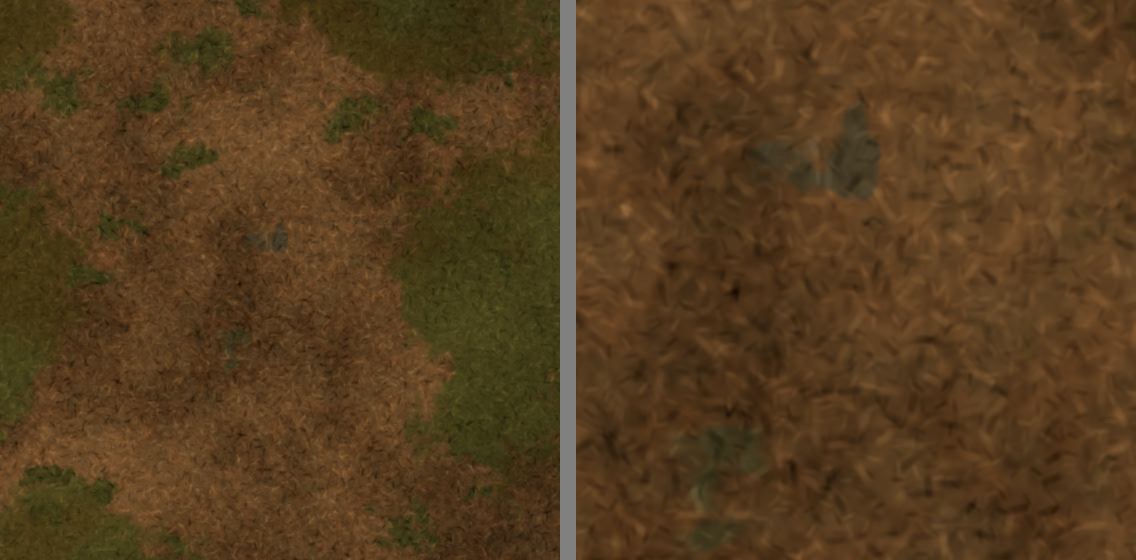
Left: the whole. Right: its middle third, enlarged.
This texture is drawn by a WebGL 1 fragment shader. Its source:

```glsl
precision highp float;
// Dry brown ground with soft moss patches, dark stains and small weed tufts.
// Layered value noise sets the broad tones; short randomly turned strands
// and fine grain give the litter its texture.
uniform vec2 u_resolution;

float hash(vec2 p) {
  vec3 q = fract(p.xyx * 0.1031);
  q += dot(q, q.yzx + 33.33);
  return fract((q.x + q.y) * q.z);
}

float noise(vec2 p) {
  vec2 cell = floor(p);
  vec2 f = fract(p);
  f = f * f * (3.0 - 2.0 * f);
  float low = mix(hash(cell), hash(cell + vec2(1.0, 0.0)), f.x);
  float high = mix(hash(cell + vec2(0.0, 1.0)), hash(cell + 1.0), f.x);
  return mix(low, high, f.y);
}

float fbm(vec2 p) {
  float sum = 0.0;
  float weight = 0.5;
  for (int i = 0; i < 5; i++) {
    sum += weight * noise(p);
    p = mat2(1.6, 1.2, -1.2, 1.6) * p + 7.3;
    weight *= 0.5;
  }
  return sum / 0.97;
}

// Signed brightness of short soft strands, one per cell
float strands(vec2 p) {
  vec2 cell = floor(p);
  float sum = 0.0;
  for (int y = -1; y <= 1; y++) {
    for (int x = -1; x <= 1; x++) {
      vec2 id = cell + vec2(float(x), float(y));
      vec2 d = p - id - vec2(hash(id + 3.1), hash(id + 47.7));
      float angle = 6.2832 * hash(id + 91.3);
      vec2 dir = vec2(cos(angle), sin(angle));
      float along = abs(dot(d, dir));
      float across = abs(dot(d, vec2(-dir.y, dir.x)));
      float cover = (1.0 - smoothstep(0.2, 0.75, along))
                  * (1.0 - smoothstep(0.04, 0.28, across));
      sum += cover * (2.0 * hash(id + 151.9) - 1.0);
    }
  }
  return sum;
}

// Ragged weed tufts: x is cover, y is how grey the plant is
vec2 tufts(vec2 p) {
  vec2 q = p * 7.0;
  float ragged = 0.9 * (fbm(p * 32.0) - 0.5);
  vec2 result = vec2(0.0);
  for (int y = -1; y <= 1; y++) {
    for (int x = -1; x <= 1; x++) {
      vec2 id = floor(q) + vec2(float(x), float(y));
      vec2 centre = id + vec2(hash(id + 12.4), hash(id + 71.8));
      float size = mix(0.12, 0.34, hash(id + 33.6));
      float dist = length((q - centre) * vec2(0.8, 1.25)) + ragged;
      float cover = 1.0 - smoothstep(size * 0.3, size * 1.3, dist);
      cover *= step(0.5, hash(id + 5.5));
      float grey = 1.0 - smoothstep(0.1, 0.25, length(centre / 7.0 - vec2(0.5, 0.53)));
      if (cover > result.x) result = vec2(cover, grey);
    }
  }
  return result;
}

// Positive inside an ellipse, falling below zero outside it
float patchField(vec2 p, vec2 centre, vec2 radius) {
  return 1.0 - length((p - centre) / radius);
}

void main() {
  vec2 p = gl_FragCoord.xy / u_resolution.y;

  // Broad tone, stains and fine litter
  float broad = fbm(p * 5.0 + 11.0);
  float stain = smoothstep(0.48, 0.7, fbm(p * 7.0 + 40.0));
  float litter = 0.32 * strands(p * 72.0) + 0.22 * strands(p * 120.0 + 19.0);
  litter += 0.3 * (noise(p * 105.0) - 0.5) + 0.22 * (noise(p * 210.0) - 0.5);
  float tone = 0.62 + 0.75 * (broad - 0.5) - 0.28 * stain + litter;

  vec3 soil = mix(vec3(0.22, 0.14, 0.06), vec3(0.49, 0.34, 0.19), tone);
  soil += vec3(0.025, -0.005, -0.01) * (noise(p * 45.0) - 0.5);

  // Moss masses crowd the borders, with edges broken by noise
  float field = patchField(p, vec2(0.94, 0.47), vec2(0.25, 0.31));
  field = max(field, patchField(p, vec2(0.77, 1.0), vec2(0.27, 0.15)));
  field = max(field, patchField(p, vec2(0.0, 0.46), vec2(0.15, 0.2)));
  field = max(field, patchField(p, vec2(0.0, 0.97), vec2(0.14, 0.13)));
  field = max(field, patchField(p, vec2(0.08, 0.0), vec2(0.25, 0.13)));
  field += 1.1 * (fbm(p * 9.0 + 23.0) - 0.5) + 0.4 * (noise(p * 55.0) - 0.5);
  float moss = smoothstep(-0.1, 0.28, field);
  float mossTone = 0.5 + 0.5 * (broad - 0.5) + 0.75 * litter;
  vec3 olive = mix(vec3(0.16, 0.125, 0.025), vec3(0.36, 0.29, 0.11), mossTone);
  vec3 green = mix(vec3(0.15, 0.15, 0.045), vec3(0.36, 0.34, 0.14), mossTone);
  float fresh = smoothstep(0.4, 0.62, fbm(p * 4.0 + 61.0) + 0.25 * (0.5 - p.y));
  vec3 color = mix(soil, mix(olive, green, fresh), 0.9 * moss);

  // Tufts, green at large and dusty grey near the middle
  vec2 tuft = tufts(p);
  vec3 leaf = mix(vec3(0.11, 0.115, 0.035), vec3(0.34, 0.34, 0.13), 0.45 + litter);
  vec3 dusty = mix(vec3(0.16, 0.14, 0.08), vec3(0.36, 0.33, 0.24), 0.45 + litter);
  color = mix(color, mix(leaf, dusty, tuft.y), 0.8 * tuft.x);

  // Light falls off toward the right-hand corners
  color *= 1.0 - 0.16 * smoothstep(0.55, 1.0, p.x) * smoothstep(0.2, 0.5, abs(p.y - 0.5));
  gl_FragColor = vec4(clamp(color, 0.0, 1.0), 1.0);
}
```
